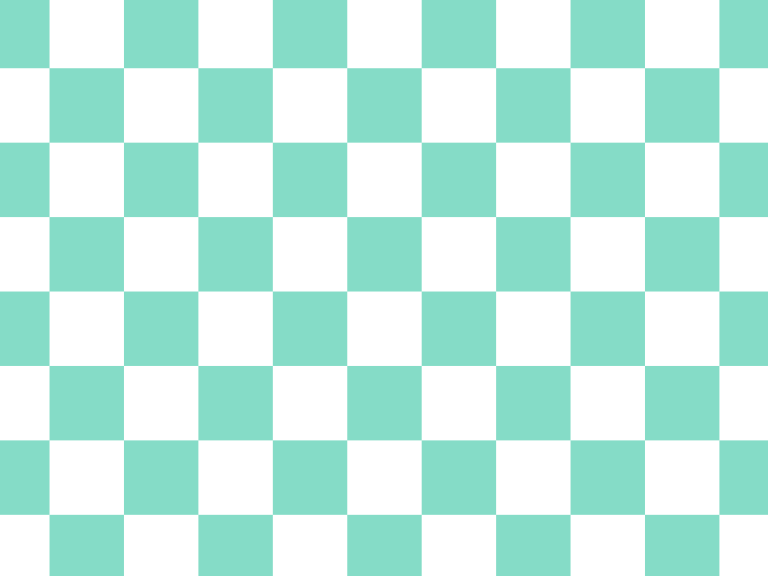
Give the GLSL for this pattern, as a Shadertoy shader.

```glsl
// Flat two-colour checkerboard of mint and white squares, cropped by the canvas.
// A signed triangle wave per axis gives the distance to the nearest cell edge;
// the product of the two clamped waves is the antialiased checker.

// Distance to the nearest edge in cells: positive in even cells, negative in odd.
vec2 signedEdgeDistance(vec2 p) {
    return 0.5 - abs(mod(p + 0.5, 2.0) - 1.0);
}

// Coverage of the even squares, filtered over one pixel.
float checker(vec2 p, float pixel) {
    vec2 side = clamp(2.0 * signedEdgeDistance(p) / pixel, -1.0, 1.0);
    return 0.5 + 0.5 * side.x * side.y;
}

void mainImage(out vec4 fragColor, in vec2 fragCoord) {
    // Lengths are fractions of the canvas height.
    float cellSize = 0.12922;
    vec2 cellCorner = vec2(0.0860, -0.0230);

    vec2 p = (fragCoord / iResolution.y - cellCorner) / cellSize;
    float pixel = 1.0 / (iResolution.y * cellSize);

    vec3 mint = vec3(0.522, 0.863, 0.780);
    vec3 white = vec3(1.0);
    fragColor = vec4(mix(white, mint, checker(p, pixel)), 1.0);
}
```
